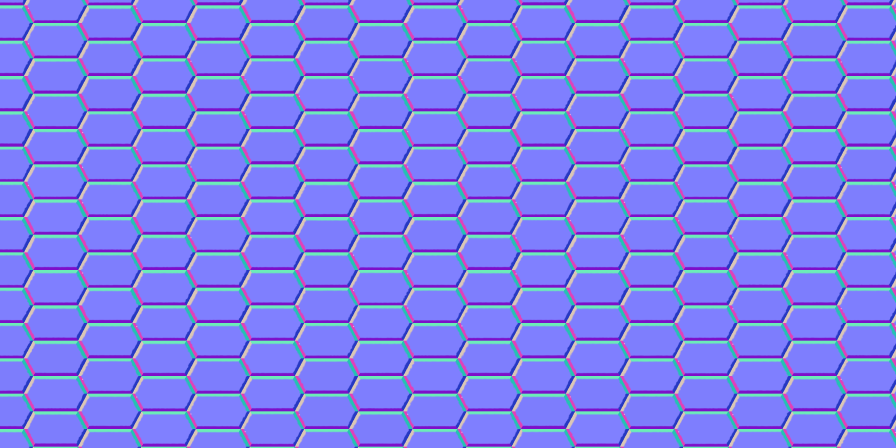
A Shadertoy shader for this texture map:

```glsl
// Lengths are fractions of the canvas height
const vec2 PITCH = vec2(0.12096, 0.07878);   // column and row spacing
const vec2 ORIGIN = vec2(0.1243, 0.0427);    // centre of cell (0, 0)
const float HALF_TOP = 0.0500;               // half length of the flat edges
const float WALL = 0.0050;                   // width of one groove wall
const float FRINGE = 0.0026;                 // soft rim inside the wall
const float WOBBLE = 0.0011;                 // roughness of the slanted edges
const float SPECK_RADIUS = 0.0019;
const float SPECK_SHARE = 0.45;              // share of cells with a speck
const int SAMPLES = 3;                       // antialiasing grid per axis

const vec3 FACE = vec3(0.495, 0.495, 0.995);
const vec3 TOP = vec3(0.42, 0.93, 0.72);
const vec3 BOTTOM = vec3(0.49, 0.06, 0.79);
const vec3 TOP_LEFT = vec3(0.86, 0.78, 0.71);
const vec3 TOP_RIGHT = vec3(0.14, 0.76, 0.70);
const vec3 BOTTOM_LEFT = vec3(0.88, 0.25, 0.73);
const vec3 BOTTOM_RIGHT = vec3(0.15, 0.22, 0.76);
const vec3 SPECK = vec3(0.94, 0.66, 0.86);

float hash(vec2 p) {
    vec3 q = fract(vec3(p.xyx) * 0.1031);
    q += dot(q, q.yzx + 33.33);
    return fract((q.x + q.y) * q.z);
}

float noise(vec2 p) {
    vec2 i = floor(p), f = fract(p);
    f = f * f * (3.0 - 2.0 * f);
    return mix(mix(hash(i), hash(i + vec2(1, 0)), f.x),
               mix(hash(i + vec2(0, 1)), hash(i + vec2(1, 1)), f.x), f.y);
}

// Signed distances to the flat edge (x) and the slanted edge (y)
vec2 hexEdges(vec2 d) {
    float halfWidth = PITCH.x - HALF_TOP;
    vec2 slantNormal = normalize(vec2(0.5 * PITCH.y, halfWidth - HALF_TOP));
    d = abs(d);
    return vec2(d.y - 0.5 * PITCH.y, dot(d - vec2(halfWidth, 0.0), slantNormal));
}

// Nearest cell of one column: offset from its centre (xy) and row (z)
vec3 cellInColumn(vec2 p, float column) {
    float shift = 0.5 * mod(column, 2.0);
    float row = floor((p.y - ORIGIN.y) / PITCH.y - shift + 0.5);
    vec2 centre = ORIGIN + PITCH * vec2(column, row + shift);
    return vec3(p - centre, row);
}

vec3 shade(vec2 p) {
    // Choose between the two columns beside the point
    float column = floor((p.x - ORIGIN.x) / PITCH.x);
    vec3 cell = cellInColumn(p, column);
    vec3 other = cellInColumn(p, column + 1.0);
    vec2 edges = hexEdges(cell.xy);
    vec2 otherEdges = hexEdges(other.xy);
    if (max(otherEdges.x, otherEdges.y) < max(edges.x, edges.y)) {
        cell = other;
        edges = otherEdges;
        column += 1.0;
    }
    vec2 d = cell.xy;
    float seed = hash(vec2(column, cell.z) + 40.0);

    // Wall colour by the side it faces
    bool upper = d.y > 0.0;
    bool slanted = edges.y > edges.x;
    vec3 wallColour = upper ? TOP : BOTTOM;
    if (slanted) {
        wallColour = upper ? (d.x < 0.0 ? TOP_LEFT : TOP_RIGHT)
                           : (d.x < 0.0 ? BOTTOM_LEFT : BOTTOM_RIGHT);
    }

    // Groove wall with uneven width
    float wobble = (noise(p * 260.0) - 0.5) * 2.0 * WOBBLE;
    float inside = -max(edges.x, edges.y) + (slanted ? wobble : 0.2 * wobble);
    float wall = WALL * mix(0.9, 1.1, seed);
    float fringe = FRINGE * (upper ? 1.5 : 1.0);
    vec3 face = FACE + 0.012 * (hash(vec2(cell.z, column) + 80.0) - 0.5);
    vec3 colour = mix(wallColour, face, smoothstep(wall, wall + fringe, inside));

    // Pale chip by the left corner of some cells
    vec2 chip = vec2(HALF_TOP - PITCH.x + 0.010, -0.006 - 0.006 * seed);
    float speck = 1.0 - smoothstep(0.5, 1.0, length(d - chip) / SPECK_RADIUS);
    return mix(colour, SPECK, speck * step(seed, SPECK_SHARE) * 0.85);
}

void mainImage(out vec4 fragColor, in vec2 fragCoord) {
    vec3 sum = vec3(0.0);
    for (int y = 0; y < SAMPLES; y++) {
        for (int x = 0; x < SAMPLES; x++) {
            vec2 offset = (vec2(x, y) + 0.5) / float(SAMPLES) - 0.5;
            sum += shade((fragCoord + offset) / iResolution.y);
        }
    }
    fragColor = vec4(sum / float(SAMPLES * SAMPLES), 1.0);
}
```
